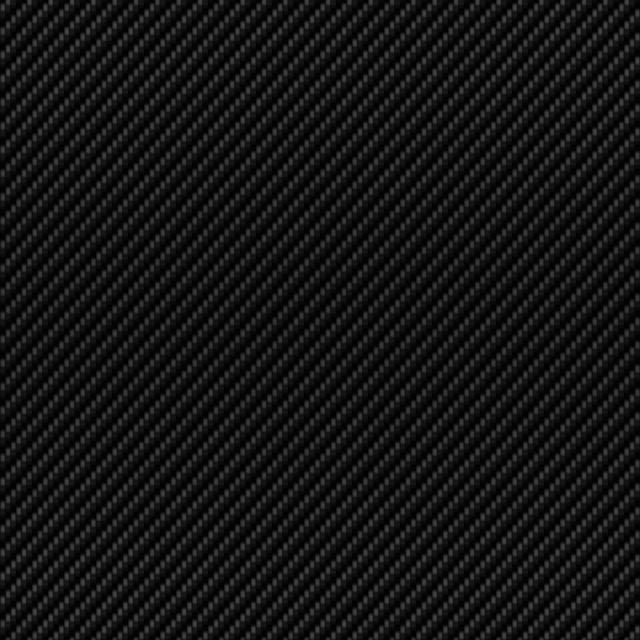
Reproduce this texture procedurally as a Shadertoy shader.

```glsl
// Black carbon fibre twill: rising diagonal rows of satin warp tows over dim weft.

const vec2 REPEATS = vec2(30.0, 27.0);  // twill repeats across and down
const float STEPS = 4.0;                // columns, and weft rows, per repeat
const float TAU = 6.2831853;
const vec3 GAP_COLOR = vec3(0.012);
const vec3 WEFT_COLOR = vec3(0.072);
const vec3 WARP_COLOR = vec3(0.222);

// Sine-free hash of a cell index, 0 to 1
float hash21(vec2 p) {
    vec3 q = fract(vec3(p.xyx) * 0.1031);
    q += dot(q, q.yzx + 33.33);
    return fract((q.x + q.y) * q.z);
}

// Rounded pulse on 0 to 1 with separate soft flanks
float softPulse(float t, float rise, float fall) {
    return smoothstep(0.0, rise, t) * (1.0 - smoothstep(1.0 - fall, 1.0, t));
}

// Position of t within the interval from lo to hi
float within(float t, float lo, float hi) {
    return (t - lo) / (hi - lo);
}

// Slow, wrapping change of the light over the whole cloth
float sheen(vec2 uv) {
    return 1.0 + 0.08 * cos(TAU * uv.y) + 0.02 * cos(TAU * uv.x);
}

vec3 carbonWeave(vec2 uv) {
    float x = uv.x * REPEATS.x * STEPS;
    float column = floor(x);
    float u = fract(x);

    // Every column climbs by one weft row, which makes the diagonal
    float y = uv.y * REPEATS.y - column / STEPS;
    float phase = fract(y);
    vec2 cell = vec2(column, mod(floor(y), REPEATS.y));
    float wear = mix(0.94, 1.06, hash21(cell));

    // Satin vertical tow, broad enough to meet its diagonal neighbours
    float along = within(phase, 0.44, 0.94);
    float across = mix(0.34, 1.0, softPulse(u, 0.40, 0.25));
    float warp = across * softPulse(along, 0.36, 0.44);

    // Dim horizontal threads below it, split by thin dark grooves
    float thread = softPulse(fract(phase * STEPS), 0.35, 0.35);
    float weft = softPulse(within(phase, 0.12, 0.58), 0.35, 0.20);
    weft *= mix(0.50, 1.0, thread) * mix(0.65, 1.0, softPulse(u, 0.25, 0.25));

    vec3 tows = WEFT_COLOR * weft * (1.0 - warp) + WARP_COLOR * warp;
    return GAP_COLOR + tows * wear * sheen(uv);
}

void mainImage(out vec4 fragColor, in vec2 fragCoord) {
    // Average a 3 by 3 grid of samples to smooth the fine weave
    vec3 color = vec3(0.0);
    for (int j = -1; j <= 1; j++) {
        for (int i = -1; i <= 1; i++) {
            vec2 offset = vec2(float(i), float(j)) / 3.0;
            color += carbonWeave((fragCoord + offset) / iResolution.xy);
        }
    }
    fragColor = vec4(color / 9.0, 1.0);
}
```
